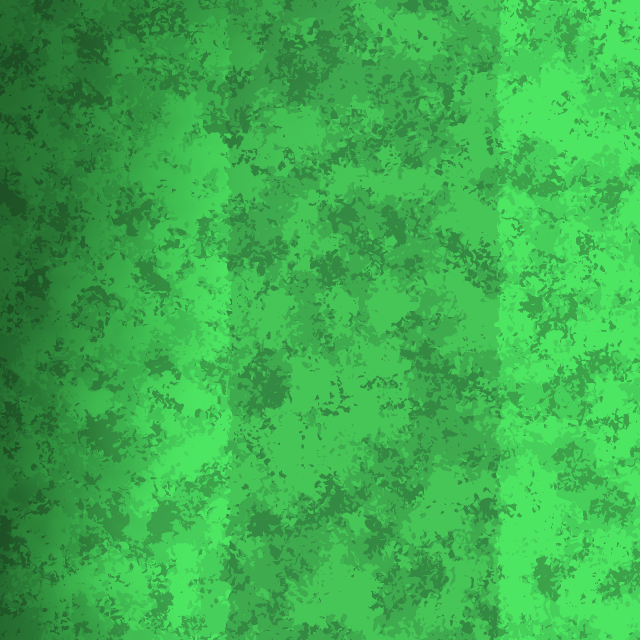
This texture is drawn by a WebGL 1 fragment shader. Its source:

```glsl
precision highp float;
// Mown grass: broad vertical light and dark bands covered in leafy flakes,
// with a soft shadow down the left side. Randomly stretched Voronoi cells
// break up layered noise, which is cut into three flat tones per band.

uniform vec2 u_resolution;

// Bands
const float BAND_WIDTH = 0.423;
const float BAND_START = -0.066;
const float BAND_RAGGED = 0.009;

// Flakes and patches
const float FLAKE_COUNT = 100.0;    // cells across the canvas
const float FLAKE_STRETCH = 2.1;
const float FLAKE_SHIFT = 0.026;
const float PATCH_SCALE = 21.0;
const float SPECK_SCALE = 44.0;
const float PATCH_LEVEL = 0.515;
const float SPECK_LEVEL = 0.610;
const float SPECK_CLUSTER = 0.55;   // keeps specks out of pale patches
const float OCTAVE_GAIN = 0.68;

// Shadow
const float SHADOW_TONE = 0.46;
const float SHADOW_WIDTH_BOTTOM = 0.29;
const float SHADOW_WIDTH_TOP = 0.66;
const float SHADOW_BLOTCH = 0.12;

// Tones: pale patch, middle ground, dark speck
const vec3 LIGHT_PALE = vec3(0.300, 0.900, 0.385);
const vec3 LIGHT_MID = vec3(0.275, 0.810, 0.355);
const vec3 LIGHT_SPECK = vec3(0.235, 0.640, 0.295);
const vec3 DARK_PALE = vec3(0.270, 0.775, 0.340);
const vec3 DARK_MID = vec3(0.245, 0.670, 0.310);
const vec3 DARK_SPECK = vec3(0.205, 0.540, 0.260);

float hash(vec2 p) {
  return fract(sin(dot(p, vec2(127.1, 311.7))) * 43758.5453);
}

vec2 hash2(vec2 p) {
  return vec2(hash(p), hash(p + 37.3));
}

float noise(vec2 p) {
  vec2 i = floor(p);
  vec2 f = fract(p);
  f = f * f * (3.0 - 2.0 * f);
  return mix(mix(hash(i), hash(i + vec2(1.0, 0.0)), f.x),
             mix(hash(i + vec2(0.0, 1.0)), hash(i + 1.0), f.x), f.y);
}

float fbm(vec2 p) {
  float sum = 0.0;
  float weight = 0.5;
  float total = 0.0;
  for (int i = 0; i < 4; i++) {
    sum += weight * noise(p);
    total += weight;
    weight *= OCTAVE_GAIN;
    p = mat2(0.8, 0.6, -0.6, 0.8) * p * 2.03 + 17.7;
  }
  return sum / total;
}

// Random offset shared by all points of one stretched Voronoi cell
vec2 flakeOffset(vec2 p) {
  vec2 base = floor(p);
  vec2 nearest = base;
  float best = 100.0;
  for (int y = -1; y <= 1; y++) {
    for (int x = -1; x <= 1; x++) {
      vec2 cell = base + vec2(float(x), float(y));
      vec2 r = hash2(cell);
      vec2 d = p - cell - r;
      float angle = 6.2832 * hash(cell + 91.7);
      vec2 axis = vec2(cos(angle), sin(angle));
      d = vec2(dot(d, axis), FLAKE_STRETCH * dot(d, vec2(-axis.y, axis.x)));
      float dist = dot(d, d);
      if (dist < best) {
        best = dist;
        nearest = cell;
      }
    }
  }
  return hash2(nearest + 53.1) - 0.5;
}

float shadow(vec2 uv) {
  float width = mix(SHADOW_WIDTH_BOTTOM, SHADOW_WIDTH_TOP, uv.y * uv.y);
  float x = uv.x + SHADOW_BLOTCH * (fbm(uv * 8.0 + 5.0) - 0.5);
  return mix(SHADOW_TONE, 1.0, smoothstep(-0.06, width, x));
}

vec3 grass(vec2 uv) {
  // Ragged flakes
  vec2 wobble = vec2(noise(uv * 150.0), noise(uv * 150.0 + 61.0)) - 0.5;
  vec2 offset = flakeOffset(uv * FLAKE_COUNT + wobble * 0.8);
  vec2 p = uv + FLAKE_SHIFT * offset + 0.004 * wobble;

  // Three flat tones
  float patches = fbm(p * PATCH_SCALE);
  float specks = fbm(p * SPECK_SCALE + 29.0) + SPECK_CLUSTER * (0.5 - patches);
  float pale = smoothstep(-0.004, 0.004, patches - PATCH_LEVEL);
  float speck = smoothstep(-0.006, 0.006, specks - SPECK_LEVEL);

  // Alternating bands with a ragged seam
  float x = uv.x + BAND_RAGGED * (offset.x + wobble.x);
  float dark = mod(floor((x - BAND_START) / BAND_WIDTH), 2.0);
  vec3 color = mix(mix(LIGHT_MID, DARK_MID, dark), mix(LIGHT_PALE, DARK_PALE, dark), pale);
  return mix(color, mix(LIGHT_SPECK, DARK_SPECK, dark), speck);
}

void main() {
  // Average four samples per pixel to smooth the flake edges
  vec3 color = vec3(0.0);
  for (int i = 0; i < 4; i++) {
    vec2 jitter = vec2(mod(float(i), 2.0), floor(float(i) / 2.0)) * 0.5 - 0.25;
    color += 0.25 * grass((gl_FragCoord.xy + jitter) / u_resolution);
  }
  gl_FragColor = vec4(color * shadow(gl_FragCoord.xy / u_resolution), 1.0);
}
```
